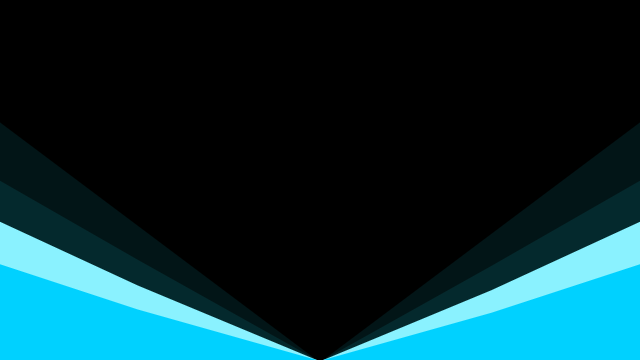
This background is drawn by a Shadertoy shader. Its source:

```glsl
#define TIP_GAP 0.010
#define KNEE_LEFT 0.570
#define KNEE_RIGHT 0.536
#define BLACK vec3(0.0)
#define DEEP_TEAL vec3(0.008, 0.082, 0.090)
#define TEAL vec3(0.016, 0.160, 0.175)
#define PALE_CYAN vec3(0.540, 0.950, 1.0)
#define CYAN vec3(0.0, 0.820, 1.0)

// Height of a ray at distance d from the centre, dipping by sag at the knee
float rayHeight(float d, float rim, float sag, float knee) {
    float rise = (d - TIP_GAP) / (1.0 - TIP_GAP);
    float tent = min((d - TIP_GAP) / (knee - TIP_GAP), (1.0 - d) / (1.0 - knee));
    return rim * rise - sag * max(tent, 0.0);
}

// Smooth coverage of the area below a ray
float below(vec2 p, float rim, float sag, float knee) {
    float slope = 2.0 * rim * iResolution.y / iResolution.x;
    float edgeWidth = sqrt(1.0 + slope * slope) / iResolution.y;
    return clamp((rayHeight(p.x, rim, sag, knee) - p.y) / edgeWidth + 0.5, 0.0, 1.0);
}

void mainImage(out vec4 fragColor, in vec2 fragCoord) {
    vec2 uv = fragCoord / iResolution.xy;

    // Mirror about the vertical centre line: 0 at the middle, 1 at the sides
    float side = 2.0 * uv.x - 1.0;
    vec2 p = vec2(abs(side), uv.y);
    float knee = side < 0.0 ? KNEE_LEFT : KNEE_RIGHT;

    // Stack the bands from the highest to the lowest
    vec3 color = BLACK;
    color = mix(color, DEEP_TEAL, below(p, 0.660, 0.000, knee));
    color = mix(color, TEAL, below(p, 0.498, 0.003, knee));
    color = mix(color, PALE_CYAN, below(p, 0.384, 0.010, knee));
    color = mix(color, CYAN, below(p, 0.266, 0.010, knee));

    fragColor = vec4(color, 1.0);
}
```
